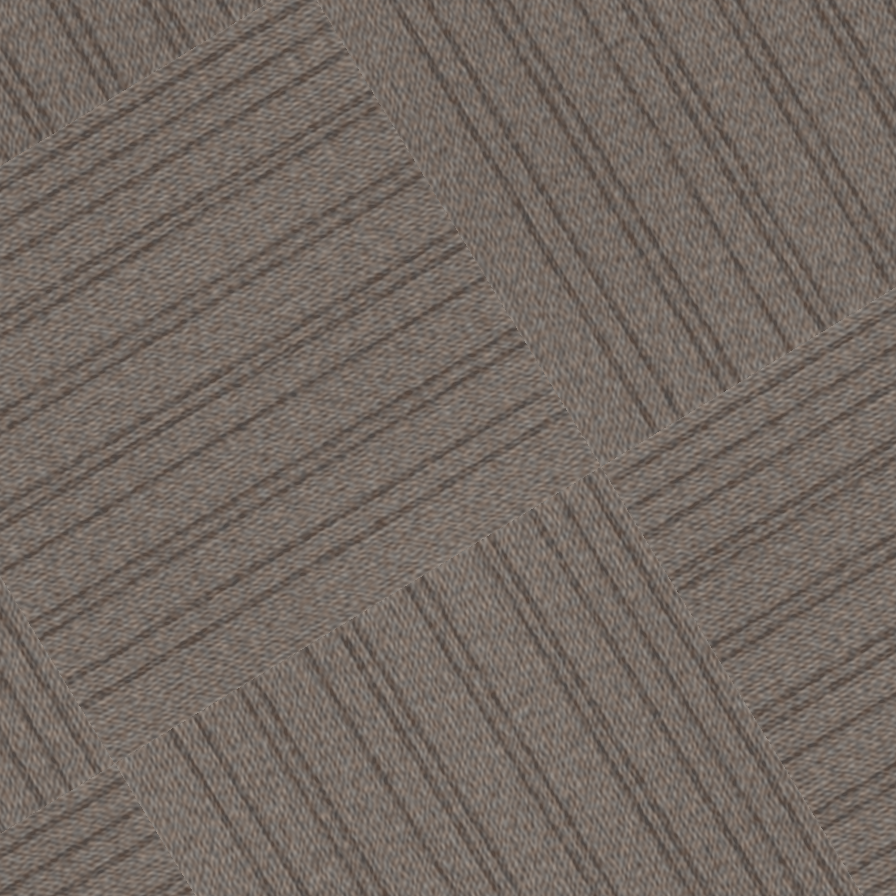
Reproduce this texture procedurally as a WebGL 1 fragment shader.

```glsl
precision highp float;

uniform vec2 u_resolution;

// Layout, in canvas units
const float TILE_SIZE = 0.636;
const float TILE_ANGLE = 0.548;
const vec2 CORNER = vec2(0.671, 0.479);

// Stripes, in fractions of a tile
const vec3 PAIRS_LOW = vec3(0.140, 0.270, 0.4725);
const vec3 GAPS_LOW = vec3(0.050, 0.030, 0.029);
const vec3 PAIRS_HIGH = vec3(0.615, 0.757, 0.8825);
const vec3 GAPS_HIGH = vec3(0.030, 0.027, 0.055);
const vec2 SINGLES = vec2(0.390, 0.968);
const float STRIPE_HALF_WIDTH = 0.0060;
const float STRIPE_SOFTNESS = 0.0022;
const float STRIPE_DEPTH = 0.44;
const float SEAM_HALF_WIDTH = 0.004;
const float SEAM_LIFT = 0.13;

// Weave
const float RIBS = 96.0;
const vec2 STITCHES = vec2(80.0, 70.0);
const float RIB_DEPTH = 0.13;
const float STITCH_DEPTH = 0.15;
const float YARN_DEPTH = 0.55;
const float BASE_TONE = 0.55;

const vec3 DARK_YARN = vec3(0.350, 0.310, 0.285);
const vec3 LIGHT_YARN = vec3(0.560, 0.522, 0.490);
const vec3 FLECK_TINT = vec3(0.035, -0.005, -0.030);
const float TAU = 6.2831853;

float hash(vec2 p) {
  vec3 q = fract(vec3(p.xyx) * 0.1031);
  q += dot(q, q.yzx + 33.33);
  return fract((q.x + q.y) * q.z);
}

float cornerSlope(vec2 cell, vec2 offset) {
  float a = TAU * hash(cell);
  return dot(vec2(cos(a), sin(a)), offset);
}

float gradientNoise(vec2 p) {
  vec2 i = floor(p);
  vec2 f = fract(p);
  vec2 w = f * f * f * (f * (f * 6.0 - 15.0) + 10.0);
  vec2 e = vec2(1.0, 0.0);
  float low = mix(cornerSlope(i, f), cornerSlope(i + e, f - e), w.x);
  float high = mix(cornerSlope(i + e.yx, f - e.yx), cornerSlope(i + 1.0, f - 1.0), w.x);
  return mix(low, high, w.y);
}

float minPart(vec3 v) {
  return min(v.x, min(v.y, v.z));
}

float stripeDistance(float x) {
  float low = minPart(abs(abs(x - PAIRS_LOW) - 0.5 * GAPS_LOW));
  float high = minPart(abs(abs(x - PAIRS_HIGH) - 0.5 * GAPS_HIGH));
  vec2 single = abs(x - SINGLES);
  return min(min(low, high), min(single.x, single.y));
}

float band(float d, float halfWidth, float softness) {
  return 1.0 - smoothstep(halfWidth - softness, halfWidth + softness, d);
}

void main() {
  vec2 uv = gl_FragCoord.xy / u_resolution;
  float pixel = 1.0 / (u_resolution.y * TILE_SIZE);

  // Rotated checkerboard of tiles, every second one turned a quarter
  float c = cos(TILE_ANGLE);
  float s = sin(TILE_ANGLE);
  vec2 d = uv - CORNER;
  vec2 grid = vec2(c * d.x + s * d.y, c * d.y - s * d.x) / TILE_SIZE;
  vec2 cell = floor(grid);
  vec2 f = fract(grid);
  bool turned = mod(cell.x + cell.y, 2.0) > 0.5;
  vec2 local = turned ? f.yx : vec2(f.x, 1.0 - f.y);
  float tileSeed = hash(cell + 17.0);
  vec2 weave = local + 3.0 * (cell + 20.0);

  // Ribs along the stripes, crossed by slanted stitches
  float wobble = gradientNoise(weave * vec2(45.0, 30.0));
  float rib = cos(TAU * (RIBS * local.x + 0.35 * wobble));
  float stitch = cos(TAU * (dot(STITCHES, local) + 0.6 * wobble));
  float yarn = gradientNoise(weave * vec2(150.0, 80.0))
             + 0.5 * gradientNoise(weave * vec2(60.0, 35.0));
  float tone = BASE_TONE + RIB_DEPTH * (0.7 + 0.6 * tileSeed) * rib
             + STITCH_DEPTH * stitch + YARN_DEPTH * yarn;

  // Dark stripes with uneven pile
  float x = local.x + 0.0015 * wobble;
  float stripe = band(stripeDistance(x), STRIPE_HALF_WIDTH, STRIPE_SOFTNESS + 0.5 * pixel);
  float pile = 0.95 + 0.5 * gradientNoise(weave * vec2(40.0, 55.0));
  tone -= STRIPE_DEPTH * pile * stripe;

  // Pale seams, slight tile differences and broad shading
  vec2 edge = min(f, 1.0 - f);
  tone += SEAM_LIFT * band(min(edge.x, edge.y), SEAM_HALF_WIDTH, 0.002 + 0.5 * pixel);
  tone += 0.05 * (tileSeed - 0.5) + 0.10 * gradientNoise(uv * 3.0 + 5.0);

  vec3 color = mix(DARK_YARN, LIGHT_YARN, clamp(tone, -0.15, 1.15));
  color += FLECK_TINT * gradientNoise(weave * 65.0 + 9.0);
  gl_FragColor = vec4(color, 1.0);
}
```
